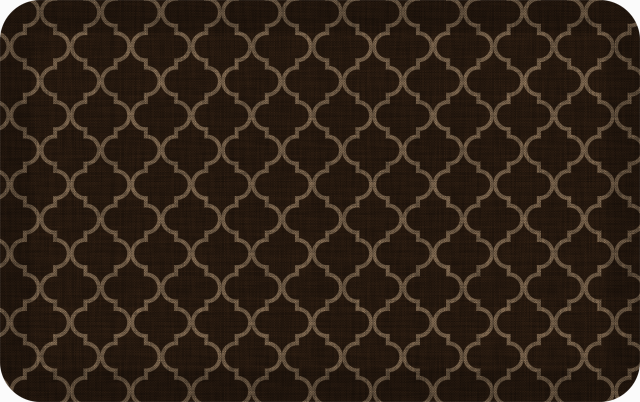
Reproduce this pattern procedurally as a WebGL 2 fragment shader.

```glsl
#version 300 es
precision highp float;
// Dark brown woven mat with a tan quatrefoil trellis and rounded corners.

uniform vec2 u_resolution;
out vec4 outColor;

// Lengths are fractions of the canvas width.
const vec2  PERIOD      = vec2(0.09448, 0.10770); // trellis repeat
const vec2  CELL_CENTER = vec2(0.10980, 0.50130); // middle of one cell
const float LOBE_RADIUS = 0.02125;
const float HALF_LINE   = 0.00310;
const float MAT_CORNER  = 0.0630;
const float BEVEL_WIDTH = 0.0500;
const float BEVEL_SHADE = 0.14;
const float WEAVE       = 256.0;                  // thread pairs across
const float SLUB        = 0.13;                   // thread unevenness

const vec3 CLOTH_DARK  = vec3(0.115, 0.070, 0.038);
const vec3 CLOTH_LIGHT = vec3(0.167, 0.114, 0.072);
const vec3 LINE_DARK   = vec3(0.335, 0.270, 0.205);
const vec3 LINE_LIGHT  = vec3(0.490, 0.405, 0.312);
const vec3 BACKDROP    = vec3(0.985);
const float TAU = 6.2831853;

float hash(float n) {
    return fract(sin(n * 12.9898) * 43758.547);
}

// Distance to the centre line of the trellis.
float trellis(vec2 p) {
    // Fold into one quadrant, then use its half-turn symmetry.
    vec2 q = abs(mod(p - CELL_CENTER + 0.5 * PERIOD, PERIOD) - 0.5 * PERIOD);
    vec2 d = q - 0.25 * PERIOD;
    if (d.y > 0.0) d = -d;

    // Quarter arc of a side lobe.
    vec2 v = d + vec2(0.0, 0.25 * PERIOD.y);
    float arc = v.x > 0.0 ? abs(length(v) - LOBE_RADIUS)
                          : length(v - vec2(0.0, LOBE_RADIUS));

    // Square-ended upright step joining two arcs.
    float halfStep = 0.25 * PERIOD.y - LOBE_RADIUS;
    float riser = max(abs(d.x), abs(d.y) - halfStep);
    return min(arc, riser);
}

float roundedBox(vec2 p, vec2 halfSize, float radius) {
    vec2 q = abs(p) - halfSize + radius;
    return length(max(q, 0.0)) + min(max(q.x, q.y), 0.0) - radius;
}

// Uneven brightness along one thread, from layered sines.
float threadTone(float id, float along) {
    float phase = TAU * hash(id);
    float wave = sin(along * 55.0 + phase) + 0.6 * sin(along * 131.0 + 2.3 * phase);
    return 0.4 * wave + hash(id + 71.0) - 0.5;
}

void main() {
    float pixel = 1.0 / u_resolution.x;
    vec2 size = u_resolution * pixel;
    vec2 p = gl_FragCoord.xy * pixel;

    // Plain weave, faded when the threads are too fine to resolve.
    vec2 crossing = sin(p * WEAVE * TAU);
    float fade = 1.0 - smoothstep(0.55, 0.85, pixel * WEAVE);
    float weave = 0.5 + 0.5 * crossing.x * crossing.y * fade;

    // Slubs in the upright and level threads.
    vec2 id = floor(p * WEAVE * 2.0);
    float slub = threadTone(id.x, p.y) + threadTone(id.y + 900.0, p.x);

    // Cloth and trellis line.
    float line = 1.0 - smoothstep(-0.7 * pixel, 0.7 * pixel, trellis(p) - HALF_LINE);
    vec3 cloth = mix(CLOTH_DARK, CLOTH_LIGHT, weave);
    vec3 tan_ = mix(LINE_DARK, LINE_LIGHT, weave);
    vec3 color = mix(cloth, tan_, line) * (1.0 + SLUB * slub);

    // Darker bevel around the rim.
    float rim = roundedBox(p - 0.5 * size, 0.5 * size, MAT_CORNER);
    float bevel = smoothstep(-BEVEL_WIDTH - 0.006, -BEVEL_WIDTH + 0.006, rim);
    color *= 1.0 - BEVEL_SHADE * bevel;

    // Rounded mat outline.
    color = mix(color, BACKDROP, smoothstep(-0.7 * pixel, 0.7 * pixel, rim));
    outColor = vec4(color, 1.0);
}
```
